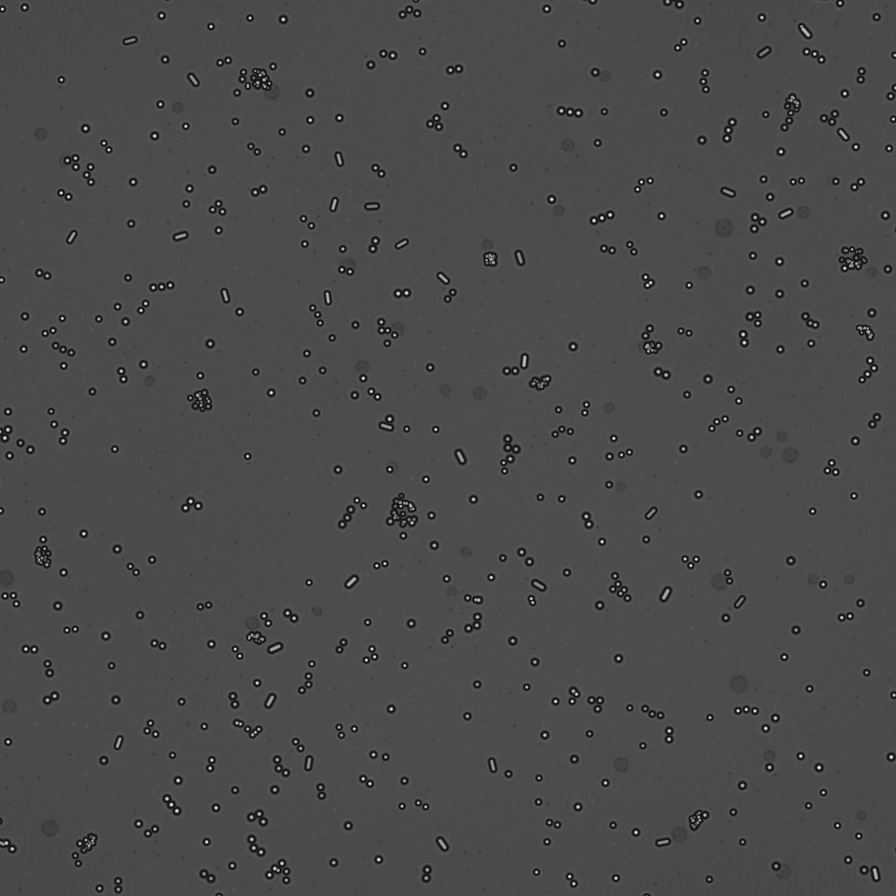
Reproduce this texture procedurally as a Shadertoy shader.

```glsl
vec4 hash(vec2 p) {
    vec4 q = fract(p.xyxy * vec4(0.1031, 0.1030, 0.0973, 0.1099));
    q += dot(q, q.wzxy + 33.33);
    return fract((q.xxyz + q.yzzw) * q.zywx);
}

float noise(vec2 p) {
    vec2 i = floor(p), f = fract(p);
    f = f * f * (3.0 - 2.0 * f);
    return mix(mix(hash(i).x, hash(i + vec2(1, 0)).x, f.x),
               mix(hash(i + vec2(0, 1)).x, hash(i + vec2(1, 1)).x, f.x), f.y);
}

float segment(vec2 p, vec2 halfAxis) {
    float t = clamp(dot(p, halfAxis) / max(dot(halfAxis, halfAxis), 1e-9), -1.0, 1.0);
    return length(p - halfAxis * t);
}

// Adds one bead: x is the dark body, y the bright core, z the pale halo
void addBead(inout vec3 optics, float dist, float radius, float gleam) {
    float d = dist / radius;
    optics.x = max(optics.x, 1.0 - smoothstep(0.6, 1.2, d));
    optics.y = max(optics.y, gleam * (1.0 - smoothstep(0.1, 0.6, d)));
    optics.z = max(optics.z, smoothstep(1.0, 1.3, d) * (1.0 - smoothstep(1.3, 1.8, d)));
}

// Single beads, pairs, bent triplets and rods
void addCells(inout vec3 optics, vec2 uv) {
    vec2 home = floor(uv * 32.0);
    for (int k = 0; k < 9; k++) {
        vec2 id = home + vec2(k % 3 - 1, k / 3 - 1);
        vec4 h = hash(id + 7.0), g = hash(id + 91.0);
        if (h.z > 0.2 + 0.42 * noise(id / 4.0 + 3.0)) continue;
        vec2 p = uv - (id + h.xy) / 32.0;
        float radius = mix(0.0043, 0.0056, g.x);
        float angle = 6.2832 * g.y;
        vec2 axis = vec2(cos(angle), sin(angle));
        float gleam = mix(0.6, 1.0, g.z);
        if (h.w > 0.92) {
            addBead(optics, segment(p, axis * 0.0045), radius, gleam * 0.8);
            continue;
        }
        addBead(optics, length(p), radius, gleam);
        if (h.w > 0.6) addBead(optics, length(p - axis * 0.0093), radius, gleam);
        if (h.w > 0.8) {
            float bend = angle + mix(1.0, 3.5, g.w);
            addBead(optics, length(p - 0.0098 * vec2(cos(bend), sin(bend))), radius, gleam);
        }
    }
}

// Dense irregular aggregates
void addClumps(inout vec3 optics, vec2 uv) {
    vec2 id = floor(uv * 6.0);
    vec4 h = hash(id + 41.0), g = hash(id + 163.0);
    if (h.z > 0.5) return;
    vec2 p = uv - (id + mix(vec2(0.2), vec2(0.8), h.xy)) / 6.0;
    float spread = mix(0.008, 0.02, g.x * g.x);
    float tilt = 3.1416 * g.y;
    mat2 turn = mat2(cos(tilt), sin(tilt), -sin(tilt), cos(tilt));
    int count = 5 + int(900.0 * spread);
    for (int i = 0; i < count; i++) {
        vec4 b = hash(id * 17.0 + float(i) * 3.7 + 5.0);
        float angle = 6.2832 * b.x;
        vec2 offset = spread * sqrt(b.y) * vec2(cos(angle), 0.65 * sin(angle));
        addBead(optics, length(p - turn * offset), mix(0.0036, 0.0052, b.z), 0.3 + 0.5 * b.w);
    }
}

// Out-of-focus discs with faint rings
float ghosts(vec2 uv) {
    float shade = 0.0;
    vec2 home = floor(uv * 14.0);
    for (int k = 0; k < 9; k++) {
        vec2 id = home + vec2(k % 3 - 1, k / 3 - 1);
        vec4 h = hash(id + 211.0);
        if (h.z > 0.4 * noise(id / 3.0 + 20.0)) continue;
        float radius = mix(0.006, 0.012, h.w);
        float d = length(uv - (id + h.xy) / 14.0) / radius;
        float rings = 0.5 + 0.5 * cos(d * 9.0);
        shade -= (0.025 + 0.05 * rings * noise(uv * 280.0)) * (1.0 - smoothstep(0.7, 1.1, d));
    }
    return shade;
}

// Tiny pale or dark debris
float specks(vec2 uv) {
    vec2 id = floor(uv * 55.0);
    vec4 h = hash(id + 307.0);
    if (h.z > 0.3) return 0.0;
    float d = length(uv - (id + mix(vec2(0.2), vec2(0.8), h.xy)) / 55.0);
    return mix(-0.06, 0.04, h.w) * (1.0 - smoothstep(0.0008, 0.0025, d));
}

void mainImage(out vec4 fragColor, in vec2 fragCoord) {
    vec2 uv = fragCoord / iResolution.y;

    // Even grey field, slightly darker at the corners
    float grey = 0.3 - 0.03 * dot(uv - 0.5, uv - 0.5);
    grey += 0.008 * (noise(uv * 5.0) - 0.5) + 0.014 * (noise(uv * 400.0) - 0.5);
    grey += ghosts(uv) + specks(uv);

    // In-focus particles
    vec3 optics = vec3(0);
    addCells(optics, uv);
    addClumps(optics, uv);
    grey += 0.035 * optics.z * (1.0 - optics.x);
    grey = mix(grey, 0.07, optics.x);
    grey = mix(grey, 0.92, optics.y);
    fragColor = vec4(vec3(grey), 1.0);
}
```
